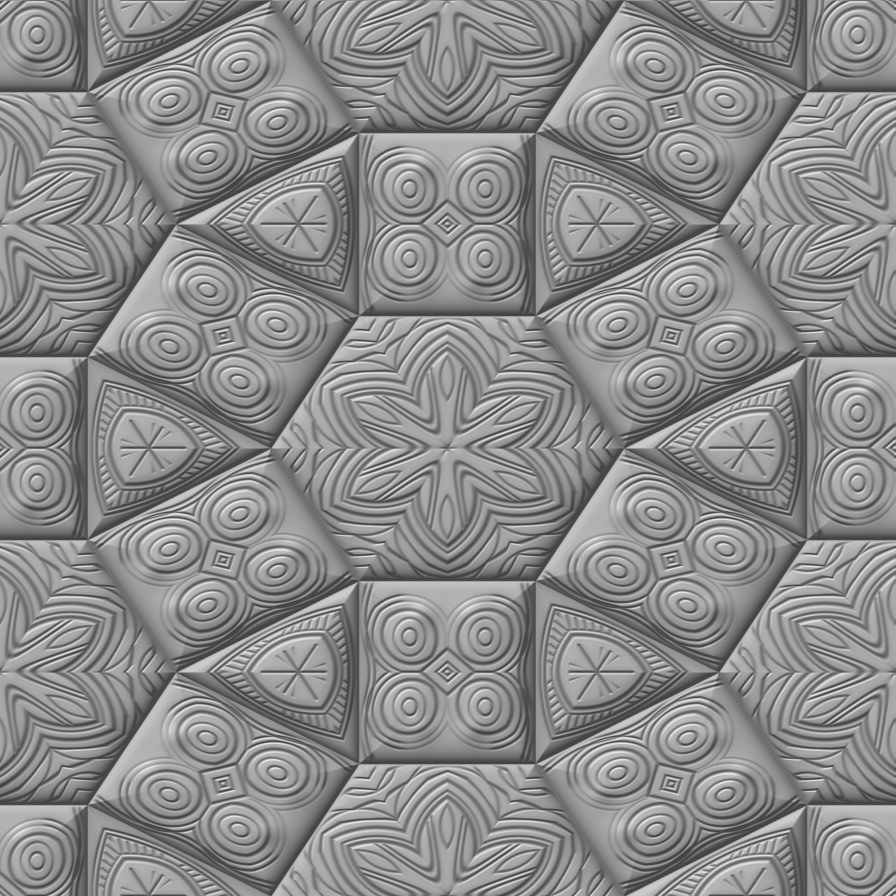
This pattern is drawn by a WebGL 1 fragment shader. Its source:

```glsl
precision highp float;
// Embossed grey tiling of hexagons, rectangles and triangles with carved line ornaments.
uniform vec2 u_resolution;

#define REPEATS vec2(1.0, 2.0)   // lattice periods across and down
#define APOTHEM 0.2956           // hexagon centre to side
#define LINE 0.0055              // half width of a thin groove
#define BOLD 0.0085              // half width of a bold groove
#define DEPTH 0.0052             // groove depth
#define BEVEL 0.042              // rounding depth at tile borders
#define BEVEL_WIDTH 0.028
#define BASE_GREY 0.665
#define CONTRAST 0.18
#define LIGHT vec2(-0.55, 0.83)
#define ROOT3 1.7320508

// V-shaped cut with a soft, wide shoulder
float groove(float d, float w) {
  d = abs(d);
  return 0.85 * (1.0 - smoothstep(0.0, w, d)) + 0.15 * (1.0 - smoothstep(0.0, 3.0 * w, d));
}

// Signed distance to the nearest of several evenly spaced levels
float rings(float f, float first, float gap, float count) {
  return f - first - gap * clamp(floor((f - first) / gap + 0.5), 0.0, count - 1.0);
}

// Folds the plane into one twelfth of a cell: x along a side normal, y along the side
vec2 foldCell(vec2 p) {
  vec2 period = vec2(ROOT3, 1.0);
  vec2 a = abs(mod(p + 0.5 * period, period) - 0.5 * period);
  vec2 b = abs(mod(p, period) - 0.5 * period);
  vec2 r = dot(a, a) < dot(b, b) ? a : b;
  vec2 turned = vec2(dot(r, vec2(0.5 * ROOT3, 0.5)), abs(dot(r, vec2(-0.5, 0.5 * ROOT3))));
  return r.y > turned.x ? r.yx : turned;
}

// Six-petalled flower with chevrons; returns (height, cut)
vec2 flower(float n, float t) {
  float petal = length(vec2(n - 0.11, t + 0.0825)) - 0.1375;
  float inside = 1.0 - smoothstep(-0.006, 0.0, petal);
  float cut = groove(petal, BOLD);
  cut = max(cut, 0.8 * groove(petal - 0.012, LINE));
  cut = max(cut, groove(petal - 0.031, BOLD));
  // central star: rounded valleys between slender arms
  float along = n * 0.866 + t * 0.5;
  float across = n * 0.5 - t * 0.866;
  float valley = (along - sqrt(7.0 * across * across + 0.0016)) / 2.4;
  cut = max(cut, inside * groove(rings(valley, 0.0, 0.011, 2.0), LINE));
  float lens = length(vec2(n - 0.155, t + 0.0825)) - 0.0955;
  cut = max(cut, 0.8 * groove(lens, LINE));
  // stepped chevrons towards the corners, crossed by arcs
  float stair = abs(fract(t * 13.0) - 0.5) - 0.25;
  float outer = petal + 0.03 * stair * smoothstep(0.035, 0.08, petal);
  cut = max(cut, groove(rings(outer, 0.052, 0.032, 4.0), LINE));
  float arcs = min(abs(length(vec2(n - 0.19, t)) - 0.1), abs(length(vec2(n - APOTHEM, t - 0.17)) - 0.07));
  cut = max(cut, 0.8 * groove(arcs, LINE) * smoothstep(0.02, 0.03, petal));
  float height = 0.007 * (1.0 - smoothstep(-0.02, 0.01, petal));
  height += 0.007 * (1.0 - smoothstep(0.015, 0.055, petal));
  return vec2(height, cut);
}

// Four eyed lobes around nested diamonds
vec2 lobes(float x, float y) {
  vec2 q = vec2(x - 0.073, y - 0.078);
  float tilt = dot(q, vec2(0.707, -0.707));
  float eye = length(q * vec2(1.3, 0.95)) * 0.95;
  float body = length(q * vec2(1.1, 0.95)) + 0.12 * abs(tilt);
  float diamond = (x + y) * 0.85;
  float open = smoothstep(0.042, 0.046, diamond);
  float cut = groove(body - 0.062, BOLD);
  cut = max(cut, groove(eye - 0.017, LINE));
  cut = max(cut, 0.75 * groove(eye - 0.038, LINE));
  float side = smoothstep(0.075, 0.1, x);
  cut = max(cut, groove(rings(body, 0.083, 0.014, 2.0), LINE) * (0.35 + 0.65 * side));
  cut = max(cut, groove(rings(x + 0.009 * cos(y * 26.0), 0.148, 0.011, 2.0), LINE));
  cut = max(cut, groove(y, LINE) * (1.0 - smoothstep(0.09, 0.1, x)));
  cut = max(cut * open, groove(diamond - 0.044, BOLD));
  cut = max(cut, groove(rings(diamond, 0.007, 0.012, 2.0), LINE));
  float knob = length(vec2(x - 0.05, y - 0.128));
  float height = 0.017 * exp(-body * body / 0.0022) * open + 0.015 * exp(-knob * knob / 0.0007);
  return vec2(height, cut);
}

// Spoked rounded triangle inside a hatched frame
vec2 spokes(float x, float y) {
  float core = (x + 4.0 * y * y - 0.074) / sqrt(1.0 + 64.0 * y * y);
  float frame = x + y * y - 0.099;
  float inner = 1.0 - smoothstep(-0.022, -0.016, core);
  float spoke = min(y, abs(0.866 * x - 0.5 * y));
  float fork = abs(y - 0.35 * x) + 0.15 * max(0.05 - x, 0.0);
  float cut = max(groove(core, BOLD), groove(rings(frame, 0.0, 0.01, 2.0), LINE));
  cut = max(cut, 0.8 * groove(core - 0.012, LINE));
  cut = max(cut, inner * groove(spoke, LINE));
  cut = max(cut, 0.6 * inner * groove(fork, LINE));
  float band = smoothstep(0.01, 0.014, core) * (1.0 - smoothstep(-0.004, 0.0, frame));
  cut = max(cut, 0.8 * band * groove(rings(y - 0.9 * x, -0.06, 0.02, 14.0) * 0.75, LINE));
  return vec2(0.01 * (1.0 - smoothstep(-0.03, 0.03, core)), cut);
}

// Returns (height, cut, distance to tile border)
vec3 relief(vec2 p) {
  vec2 c = foldCell(p);
  float halfSide = APOTHEM / ROOT3;
  float border;
  vec2 motif;
  if (c.x < APOTHEM) {
    border = APOTHEM - c.x;
    motif = flower(c.x, c.y);
  } else if (c.y < halfSide) {
    border = min(c.x - APOTHEM, halfSide - c.y);
    motif = lobes(c.y, 0.5 - c.x);
  } else {
    border = c.y - halfSide;
    motif = spokes(0.5 / ROOT3 - c.y, 0.5 - c.x);
  }
  float rim = smoothstep(0.0, 0.018, border);
  float height = (motif.x - DEPTH * motif.y) * rim - BEVEL * exp(-border / BEVEL_WIDTH);
  return vec3(height, motif.y * rim, border);
}

float shade(vec2 p) {
  vec2 e = vec2(0.0025, 0.0);
  vec3 here = relief(p);
  vec2 slope = vec2(relief(p + e.xy).x, relief(p + e.yx).x) - here.x;
  float lit = dot(-slope / e.x, LIGHT);
  float grey = BASE_GREY + CONTRAST * clamp(lit, -1.7, 1.2) + 0.1 * smoothstep(0.45, 1.1, lit);
  grey -= 0.25 * here.y + 0.27 * exp(-here.z / 0.019);
  return clamp(grey, 0.27, 0.9);
}

void main() {
  float grey = 0.0;
  // 2 x 2 supersampling
  for (int i = 0; i < 4; i++) {
    vec2 jitter = vec2(mod(float(i), 2.0), floor(float(i) / 2.0)) * 0.5 - 0.25;
    vec2 uv = (gl_FragCoord.xy + jitter) / u_resolution;
    grey += 0.25 * shade((uv - 0.5) * REPEATS * vec2(ROOT3, 1.0));
  }
  gl_FragColor = vec4(vec3(grey), 1.0);
}
```
